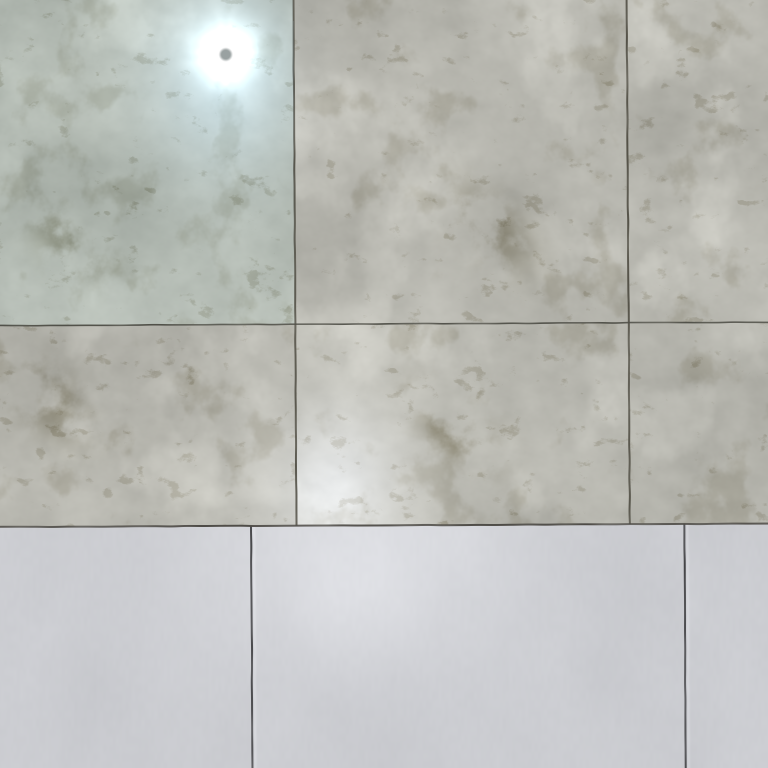
This texture is drawn by a WebGL 1 fragment shader. Its source:

```glsl
precision highp float;
// Stained beige stone tiles in two rows above wide pale tiles, with lamp glare.
uniform vec2 u_resolution;

#define STONE_PITCH 0.434
#define STONE_START 0.388
#define PALE_PITCH 0.5642
#define PALE_START 0.3288
#define ROW_JOINT 0.576
#define PALE_TOP 0.3138
#define JOINT_HALF 0.0013
#define STAIN_AMOUNT 0.17
#define LAMP vec2(0.294, 0.929)
#define SHEEN vec2(0.432, 0.362)

float hash(vec2 p) {
  return fract(sin(dot(p, vec2(127.1, 311.7))) * 43758.545);
}

float noise(vec2 p) {
  vec2 i = floor(p), f = fract(p);
  f = f * f * (3.0 - 2.0 * f);
  return mix(mix(hash(i), hash(i + vec2(1.0, 0.0)), f.x),
             mix(hash(i + vec2(0.0, 1.0)), hash(i + vec2(1.0)), f.x), f.y);
}

float fbm(vec2 p) {
  float sum = 0.0, amp = 0.52;
  for (int i = 0; i < 5; i++) {
    sum += amp * noise(p);
    p = mat2(1.6, 1.2, -1.2, 1.6) * p + 7.3;
    amp *= 0.5;
  }
  return sum;
}

float blob(vec2 offset, vec2 radius) {
  vec2 q = offset / radius;
  return exp(-dot(q, q));
}

// Antialiased coverage of a thin line at distance d.
float joint(float d, float halfWidth) {
  return clamp((halfWidth - abs(d)) * u_resolution.y + 0.5, 0.0, 1.0);
}

// Signed distance to the nearest of evenly spaced joints.
float spacing(float x, float start, float pitch) {
  return (fract((x - start) / pitch + 0.5) - 0.5) * pitch;
}

vec3 stoneTile(vec2 p, vec2 local, vec2 tile) {
  vec2 q = p + 9.0 * vec2(hash(tile), hash(tile + 4.7));
  float cloud = fbm(q * vec2(9.0, 7.0));
  float grain = fbm(q * vec2(42.0, 55.0));
  vec3 color = vec3(0.715, 0.713, 0.683);
  color += (cloud - 0.5) * 0.16 + (grain - 0.5) * 0.05;

  // A ragged diagonal stain in each tile, with small bruises around it.
  vec2 center = vec2(mix(0.2, 0.85, hash(tile + 2.3)), mix(0.09, 0.19, hash(tile + 8.1)));
  vec2 s = local - center * vec2(STONE_PITCH, 1.0);
  s = vec2(s.x + s.y, s.y - s.x) * 0.707;
  float ragged = smoothstep(0.38, 0.68, fbm(q * 27.0));
  float stain = blob(s, vec2(0.035, 0.065)) * ragged;
  stain += 0.4 * smoothstep(0.60, 0.78, fbm(q * vec2(19.0, 17.0) + 31.0));
  stain += 0.5 * smoothstep(0.67, 0.80, fbm(q * vec2(45.0, 65.0) + 12.0));
  color -= STAIN_AMOUNT * stain * vec3(0.88, 0.95, 1.15);

  // Pale washed patches.
  color += 0.05 * smoothstep(0.52, 0.75, fbm(q * vec2(13.0, 10.0) + 53.0));
  return color;
}

vec3 paleTile(vec2 p, float tile) {
  vec2 q = p + 5.0 * hash(vec2(tile, 3.1));
  vec3 color = vec3(0.795, 0.800, 0.818);
  color += (fbm(q * vec2(9.0, 6.0)) - 0.5) * 0.05;
  color += (noise(q * vec2(240.0, 90.0)) - 0.5) * 0.009;
  return color + 0.075 * blob(p - vec2(0.46, 0.26), vec2(0.19, 0.13));
}

void main() {
  vec2 p = gl_FragCoord.xy / u_resolution.y;
  // Joints lean slightly, as laid and seen a little askew.
  vec2 g = vec2(p.x + 0.006 * p.y, p.y - 0.0045 * p.x);
  float wobble = (noise(p * 45.0) - 0.5) * 0.0007;
  float wear = 0.75 + 0.25 * noise(p * 38.0 + 6.0);
  float topRow = step(ROW_JOINT, g.y);

  // Stone rows with cool lamplight at upper left.
  float column = floor((g.x - STONE_START) / STONE_PITCH);
  vec2 local = vec2(g.x - STONE_START - column * STONE_PITCH, g.y - mix(PALE_TOP, ROW_JOINT, topRow));
  vec3 stone = stoneTile(p, local, vec2(column, topRow));
  float leftTile = 1.0 - step(0.0, column);
  stone += leftTile * topRow * vec3(-0.025, 0.006, 0.006);
  stone += mix(1.0, 0.6, leftTile) * (1.0 - topRow) *
    (vec3(0.14, 0.15, 0.18) * blob(p - SHEEN, vec2(0.085, 0.095)) + 0.035 * blob(p - SHEEN, vec2(0.19, 0.2)));
  float upright = joint(spacing(g.x, STONE_START, STONE_PITCH) + wobble, JOINT_HALF);
  stone = mix(stone, vec3(0.28, 0.27, 0.23), upright * wear * 0.9);
  stone = mix(stone, vec3(0.31, 0.31, 0.28), joint(g.y - ROW_JOINT + wobble, JOINT_HALF * 0.8) * wear);

  // Lamp glare: wide blue haze, faint rays, white core and dark center.
  vec2 ray = p - LAMP;
  float r = length(ray), angle = atan(ray.y, ray.x);
  float spokes = 0.75 + 0.25 * sin(angle * 11.0 + 2.0 * sin(angle * 4.0));
  float haze = mix(0.25, 1.0, leftTile) * topRow;
  stone += haze * vec3(0.11, 0.16, 0.21) * blob(ray + vec2(0.0, 0.025), vec2(0.095, 0.12));
  stone += vec3(0.42, 0.46, 0.48) * exp(-pow(r / 0.038, 2.0)) + 0.22 * spokes * exp(-r / 0.026);
  stone = mix(min(stone, 1.0), vec3(0.60, 0.63, 0.63), 1.0 - smoothstep(0.005, 0.010, r));

  // Wide pale row with its own offset joints.
  vec3 pale = paleTile(p, floor((g.x - PALE_START) / PALE_PITCH));
  float paleGap = spacing(g.x, PALE_START, PALE_PITCH) + wobble;
  pale += 0.035 * blob(vec2(paleGap - 0.004, 0.0), vec2(0.002));
  pale = mix(pale, vec3(0.26, 0.26, 0.27), joint(paleGap, JOINT_HALF) * wear);

  float edge = g.y - PALE_TOP + wobble;
  vec3 color = mix(pale, stone, smoothstep(-0.001, 0.001, edge));
  color = mix(color, vec3(0.30, 0.29, 0.27), joint(edge, JOINT_HALF) * wear);
  gl_FragColor = vec4(clamp(color, 0.0, 1.0), 1.0);
}
```
